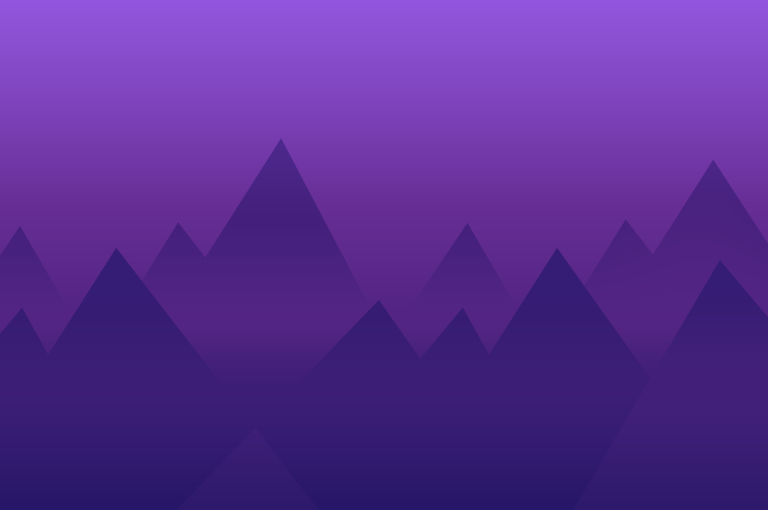
Give the GLSL for this background, as a WebGL 1 fragment shader.

```glsl
precision highp float;
// Layered violet mountain ridges fading into mist beneath a purple dusk sky.
uniform vec2 u_resolution;

// Scene units: height is 1, width is SCENE_WIDTH, origin at the lower left.
const float SCENE_WIDTH = 1.5;
const float EDGE_PIXELS = 0.7;

// Backdrop colours, from the zenith to the valley floor
const vec3 ZENITH = vec3(0.573, 0.337, 0.871);
const vec3 UPPER_SKY = vec3(0.500, 0.268, 0.745);
const vec3 HORIZON = vec3(0.404, 0.180, 0.586);
const vec3 MIST = vec3(0.329, 0.143, 0.519);
const vec3 VALLEY = vec3(0.235, 0.117, 0.463);
const vec3 FLOOR = vec3(0.137, 0.084, 0.396);

// Mountain colours
const vec3 FAR_SUMMIT = vec3(0.300, 0.157, 0.549);
const vec3 FAR_FLANK = vec3(0.267, 0.126, 0.486);
const vec3 FAR_BASE = vec3(0.322, 0.142, 0.515);
const vec3 NEAR_ROCK = vec3(0.208, 0.108, 0.453);
const vec3 VEIL = vec3(0.025, 0.010, 0.014);

// Distance between the two copies of each kind of peak
const float FAR_STEP = 0.874;
const float TALL_STEP = 0.844;
const float NEAR_STEP = 0.861;
const float FRONT_STEP = 0.666;

// Soft warm mist on the far right range
const vec2 GLOW_CENTER = vec2(1.36, 0.45);
const float GLOW_RADIUS = 0.30;
const float GLOW_STRENGTH = 0.75;

vec3 backdrop(float y) {
  vec3 color = mix(FLOOR, VALLEY, smoothstep(-0.08, 0.25, y));
  color = mix(color, MIST, smoothstep(0.22, 0.39, y));
  color = mix(color, HORIZON, clamp((y - 0.40) / 0.20, 0.0, 1.0));
  color = mix(color, UPPER_SKY, clamp((y - 0.60) / 0.21, 0.0, 1.0));
  return mix(color, ZENITH, clamp((y - 0.81) / 0.19, 0.0, 1.0));
}

// Coverage of a peak; spread is the run per unit of drop, left and right.
float mountain(vec2 p, vec2 peak, vec2 spread) {
  vec2 d = p - peak;
  vec2 sides = vec2(d.x, -d.x) - d.y * spread;
  sides /= sqrt(1.0 + spread * spread);
  float blur = EDGE_PIXELS / u_resolution.y;
  return smoothstep(-blur, blur, min(sides.x, sides.y));
}

void main() {
  vec2 p = gl_FragCoord.xy / u_resolution * vec2(SCENE_WIDTH, 1.0);
  float farCover = 0.0;
  float nearCover = 0.0;
  float overlap = 0.0;

  // Each pass places one group of far, near and front peaks.
  for (int i = 0; i < 2; i++) {
    float k = float(i);
    vec2 farShift = vec2(k * FAR_STEP, k * 0.006);
    vec2 nearShift = vec2(k * NEAR_STEP, 0.0);

    float low = mountain(p, vec2(0.039, 0.557) + farShift, vec2(0.67, 0.58));
    float middle = mountain(p, vec2(0.348, 0.564) + farShift, vec2(0.62, 0.77));
    vec2 tallPeak = vec2(0.549 + k * TALL_STEP, 0.729 - k * 0.042);
    float tall = mountain(p, tallPeak, vec2(0.633, mix(0.524, 0.65, k)));
    farCover = max(farCover, max(low, max(middle, tall)));

    float foothill = mountain(p, vec2(0.043, 0.397) + nearShift, vec2(0.83, 0.55));
    float main = mountain(p, vec2(0.227, 0.514) + nearShift,
                          vec2(0.635, mix(0.77, 0.71, k)));
    vec2 frontPeak = vec2(0.740 + k * FRONT_STEP, 0.412 + k * 0.078);
    float front = mountain(p, frontPeak, mix(vec2(0.96, 0.70), vec2(0.585, 0.84), k));
    nearCover = max(nearCover, max(foothill, max(main, front)));
    overlap = max(overlap, main * front);
    overlap = max(overlap, k * front * smoothstep(0.46, 0.26, p.y));
  }

  vec3 color = backdrop(p.y);

  // Far range, dissolving into mist at its base
  vec3 farColor = mix(FAR_BASE, FAR_FLANK, smoothstep(0.38, 0.57, p.y));
  farColor = mix(farColor, FAR_SUMMIT, smoothstep(0.56, 0.73, p.y));
  float glow = smoothstep(GLOW_RADIUS, 0.0, distance(p, GLOW_CENTER));
  farColor = mix(farColor, FAR_BASE, glow * GLOW_STRENGTH);
  color = mix(color, farColor, farCover * smoothstep(0.32, 0.42, p.y));

  // Near range, merging with the valley floor
  vec3 nearColor = mix(backdrop(min(p.y, 0.23)), NEAR_ROCK, smoothstep(0.24, 0.46, p.y));
  color = mix(color, nearColor, nearCover);
  color += VEIL * overlap;

  gl_FragColor = vec4(color, 1.0);
}
```
